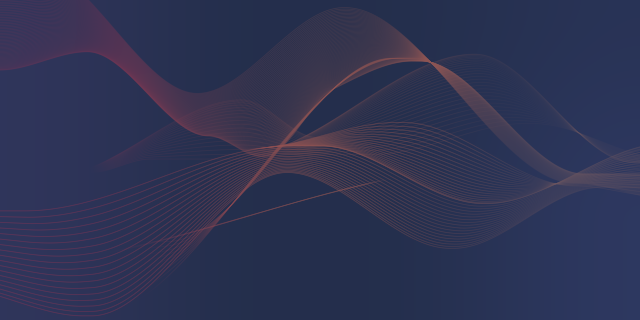
Give the GLSL for this background, as a Shadertoy shader.

```glsl
#define LINE_WIDTH 0.002
#define LINE_OPACITY 0.62
#define NAVY_DARK vec3(0.140, 0.182, 0.298)
#define NAVY_RIGHT vec3(0.177, 0.218, 0.375)
#define PLUM_LEFT vec3(0.186, 0.207, 0.355)
#define CRIMSON vec3(0.72, 0.20, 0.31)
#define CORAL vec3(0.84, 0.42, 0.33)
#define DUSTY vec3(0.58, 0.41, 0.38)

// Eased change of height between two abscissae: (height, slope)
vec2 bend(float x, float from, float to, float rise) {
    float t = clamp((x - from) / (to - from), 0.0, 1.0);
    return rise * vec2(t * t * (3.0 - 2.0 * t), 6.0 * t * (1.0 - t) / (to - from));
}

vec2 level(float y) { return vec2(y, 0.0); }

// Soft horizontal range
float span(float x, float from, float to, float soft) {
    return smoothstep(from, from + soft, x) * (1.0 - smoothstep(to - soft, to, x));
}

// Coverage of fine lines between two edge curves; crowd > 1 packs them at edgeB
float ribbon(float y, vec2 edgeA, vec2 edgeB, int count, float crowd, float pixel) {
    float radius = max(pixel, LINE_WIDTH);
    float cover = 0.0;
    for (int i = 0; i < count; i++) {
        float blend = pow(float(i) / float(count - 1), crowd);
        vec2 curve = mix(edgeB, edgeA, blend);
        float dist = abs(y - curve.x) * inversesqrt(1.0 + curve.y * curve.y);
        cover += 1.0 - smoothstep(0.0, radius, dist);
    }
    return cover * LINE_WIDTH / radius;
}

vec3 background(vec2 p) {
    vec3 color = mix(NAVY_DARK, PLUM_LEFT, 1.0 - smoothstep(0.0, 0.85, p.x));
    float right = smoothstep(1.1, 2.0, p.x) * mix(1.0, 0.5, smoothstep(0.3, 1.0, p.y));
    return mix(color, NAVY_RIGHT, right);
}

float allRibbons(vec2 p, float pixel) {
    float x = p.x;

    // Large upper veil
    vec2 crest = level(1.104) + bend(x, 0.104, 0.617, -0.396) + bend(x, 0.617, 1.073, 0.268)
               + bend(x, 1.08, 1.797, -0.549) + bend(x, 1.797, 2.1, -0.05);
    vec2 hem = level(0.781) + bend(x, 0.0, 0.273, 0.057) + bend(x, 0.273, 0.651, -0.263)
             + bend(x, 0.651, 0.82, -0.065) + bend(x, 0.82, 1.042, 0.156)
             + bend(x, 0.859, 1.289, 0.143) + bend(x, 1.315, 1.823, -0.352);
    float cover = ribbon(p.y, crest, hem, 72, 1.35, pixel)
                * mix(0.34, 0.13, smoothstep(1.3, 1.65, x));

    // Wide strands sweeping up from the lower left
    vec2 strandTop = level(0.341) + bend(x, 0.078, 0.911, 0.203)
                   + bend(x, 1.003, 1.51, -0.18) + bend(x, 1.523, 2.083, 0.188);
    vec2 strandLow = level(0.102) + bend(x, -0.156, 0.26, -0.089) + bend(x, 0.286, 0.898, 0.448)
                   + bend(x, 0.898, 1.406, -0.237) + bend(x, 1.419, 1.875, 0.19);
    cover += ribbon(p.y, strandTop, strandLow, 18, 1.15, pixel)
           * mix(0.85, 0.38, smoothstep(1.0, 1.5, x));

    // Steep beam climbing from the strands to the veil
    vec2 beamLow = level(0.013) + bend(x, 0.286, 1.25, 0.805);
    vec2 beamHigh = level(0.245) + bend(x, 0.521, 1.224, 0.573);
    cover += 0.5 * ribbon(p.y, beamHigh, beamLow, 9, 1.0, pixel) * span(x, 0.42, 1.36, 0.25);

    // Central arch
    vec2 arch = level(0.536) + bend(x, 0.781, 1.237, 0.081)
              + bend(x, 1.263, 1.797, -0.198) + bend(x, 1.797, 2.083, -0.036);
    cover += ribbon(p.y, arch, strandTop, 20, 1.4, pixel) * smoothstep(0.76, 1.0, x)
           * mix(0.75, 0.3, smoothstep(1.25, 1.75, x));

    // Faint right-hand sail
    vec2 sailTop = level(0.518) + bend(x, 0.755, 1.484, 0.313) + bend(x, 1.484, 1.979, -0.339);
    vec2 sailLow = level(0.518) + bend(x, 1.172, 1.641, 0.096) + bend(x, 1.667, 2.083, -0.109);
    cover += ribbon(p.y, sailLow, sailTop, 28, 1.7, pixel) * smoothstep(0.84, 1.0, x)
           * mix(0.25, 0.1, smoothstep(1.3, 1.6, x));

    // Narrow straight blade
    vec2 bladeA = level(0.177) + bend(x, 0.0, 1.563, 0.300);
    vec2 bladeB = level(0.172) + bend(x, 0.0, 1.563, 0.308);
    cover += 0.4 * ribbon(p.y, bladeA, bladeB, 4, 1.0, pixel)
           * smoothstep(0.3, 0.75, x) * (1.0 - smoothstep(1.1, 1.22, x));

    // Faint left-hand fan
    vec2 fanTop = level(0.448) + bend(x, 0.156, 0.755, 0.24) + bend(x, 0.755, 0.99, -0.117);
    vec2 fanLow = level(0.461) + bend(x, 0.286, 0.469, 0.042);
    cover += 0.2 * ribbon(p.y, fanLow, fanTop, 18, 1.4, pixel) * span(x, 0.28, 1.05, 0.1);
    return cover;
}

void mainImage(out vec4 fragColor, in vec2 fragCoord) {
    vec2 p = fragCoord / iResolution.xy * vec2(2.0, 1.0);
    float cover = allRibbons(p, 1.0 / iResolution.y);

    // Line tint shifts from crimson to coral to a muted tail
    vec3 tint = mix(CRIMSON, CORAL, smoothstep(0.25, 1.05, p.x));
    tint = mix(tint, DUSTY, smoothstep(1.2, 1.8, p.x));

    float opacity = LINE_OPACITY * (1.0 - exp(-cover));
    fragColor = vec4(mix(background(p), tint, opacity), 1.0);
}
```
